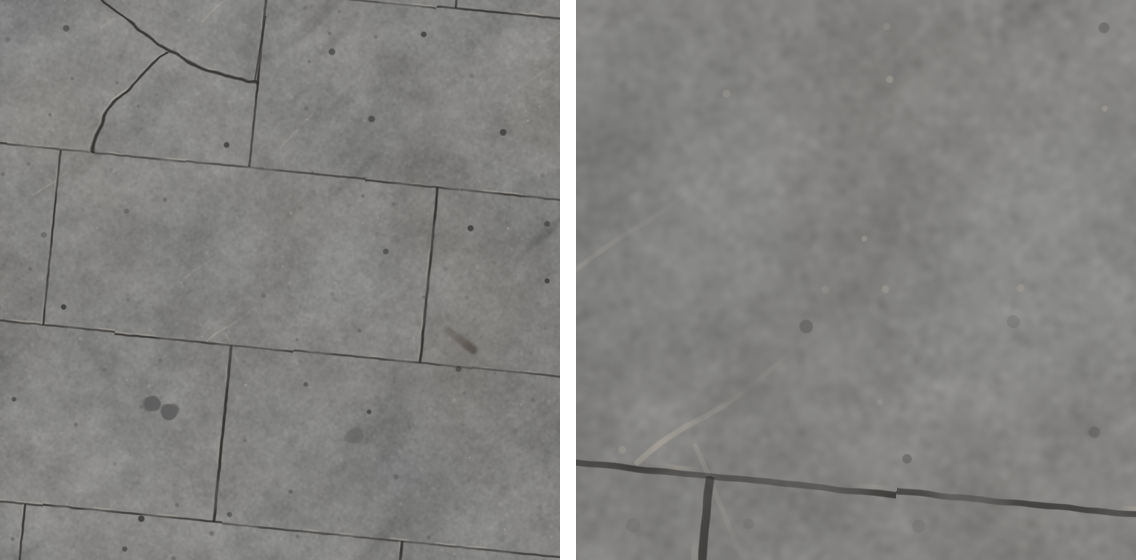
Left, the full canvas; right, a detail of the centre.
This texture is drawn by a Shadertoy shader. Its source:

```glsl
// Worn grey slate paving: staggered slabs, thin joints, a forked crack, stains and scratches.
#define SLAB_SIZE vec2(0.68, 0.3205)
#define GRID_ORIGIN vec2(0.135, -0.066)
#define TILT 0.1
#define JOINT_WIDTH 0.0018
#define MOTTLE 0.052
#define SPOT_RADIUS 0.0056
#define SCRATCH_COUNT 11
#define STONE vec3(0.500, 0.498, 0.491)
#define GROOVE vec3(0.19, 0.185, 0.18)
#define CHIP vec3(0.66, 0.635, 0.60)
#define STAIN vec3(0.355, 0.35, 0.35)

float hash(vec2 p) {
    vec3 q = fract(p.xyx * 0.1031);
    q += dot(q, q.yzx + 33.33);
    return fract((q.x + q.y) * q.z);
}

vec2 hash2(vec2 p) { return vec2(hash(p + 17.3), hash(p + 71.9)); }

// Cellular noise: soft bumps of random height, one per cell, centred on zero
float cellNoise(vec2 p) {
    vec2 cell = floor(p);
    float sum = 0.0;
    for (int j = -1; j <= 1; j++)
    for (int i = -1; i <= 1; i++) {
        vec2 c = cell + vec2(i, j);
        vec2 d = p - c - hash2(c);
        float bump = max(0.0, 1.0 - dot(d, d));
        sum += (hash(c) - 0.5) * bump * bump;
    }
    return sum;
}

float stroke(float d, float halfWidth) {
    float px = 1.0 / iResolution.y;
    return 1.0 - smoothstep(halfWidth - px, halfWidth + px, abs(d));
}

// Distance to a segment (x) and position along it (y)
vec2 segment(vec2 p, vec2 a, vec2 b) {
    vec2 ab = b - a;
    float t = clamp(dot(p - a, ab) / dot(ab, ab), 0.0, 1.0);
    return vec2(length(p - a - ab * t), t);
}

// Sparse round dots, each kept inside its own cell
float spots(vec2 p, float freq, float radius, float share) {
    vec2 cell = floor(p * freq);
    vec2 center = (cell + 0.15 + 0.7 * hash2(cell)) / freq;
    float r = radius * mix(0.65, 1.1, hash(cell + 5.0));
    float present = step(hash(cell + 9.0), share);
    return present * mix(0.35, 1.0, hash(cell + 3.0)) * stroke(length(p - center), r);
}

float blot(vec2 p, vec2 center, float radius) {
    float d = length(p - center) + 0.018 * cellNoise(p * 45.0);
    return 1.0 - smoothstep(radius - 0.003, radius + 0.003, d);
}

// Groove with chipped pale rim on its upper side
void carve(inout vec3 col, float d, float width, float strength, float chips) {
    col = mix(col, CHIP, chips * stroke(d + width * 1.7, width * 0.9));
    col = mix(col, GROOVE, strength * stroke(d, width));
}

void mainImage(out vec4 fragColor, in vec2 fragCoord) {
    vec2 p = fragCoord / iResolution.y;
    p.y = 1.0 - p.y;
    float rough = cellNoise(p * 75.0);
    float patchy = cellNoise(p * 26.0 + 40.0);

    // Slab layout: tilted brick bond, its bed joints stepping a little along the row
    vec2 q = vec2(p.x + TILT * p.y, p.y - TILT * p.x) - GRID_ORIGIN + 0.0012 * rough;
    float bed = floor(q.y / SLAB_SIZE.y + 0.5);
    vec2 run = vec2(floor(q.x * 3.1 + 0.3 * bed), bed + 4.0);
    q.y += 0.006 * (hash(run) - 0.5);
    float row = floor(q.y / SLAB_SIZE.y);
    q.x -= 0.5 * SLAB_SIZE.x * (1.0 - mod(row, 2.0));
    vec2 slab = vec2(floor(q.x / SLAB_SIZE.x), row);
    vec2 jointDist = q - SLAB_SIZE * floor(q / SLAB_SIZE + 0.5);
    float perpend = hash(vec2(floor(q.x / SLAB_SIZE.x + 0.5), row) + 21.0);

    // Stone mottling
    float tone = cellNoise(p * 4.5 + 3.0) + cellNoise(p * 13.0) + 0.8 * patchy
               + 0.7 * rough + 0.8 * cellNoise(p * 190.0);
    vec3 col = STONE + MOTTLE * tone + 0.025 * (hash(slab + 30.0) - 0.5);
    col += vec3(0.006, 0.0, -0.008) * cellNoise(p * 7.0 + 90.0);
    col -= 0.03 * smoothstep(0.85, 1.05, p.x) * p.y;

    // Dark diagonal scuffs
    vec2 diagonal = vec2(p.x - p.y, p.x + p.y);
    float scuff = cellNoise(diagonal * vec2(4.0, 26.0)) + 0.25 * patchy;
    col -= 0.075 * smoothstep(0.22, 0.6, scuff) * smoothstep(-0.1, 0.3, cellNoise(p * 4.0 + 8.0));

    // Stains, dots and pale specks
    float blots = max(blot(p, vec2(0.273, 0.721), 0.015), blot(p, vec2(0.300, 0.733), 0.014));
    blots = max(blots, 0.55 * blot(p, vec2(0.632, 0.779), 0.018));
    col = mix(col, STAIN, 0.85 * blots);
    vec2 smear = segment(p, vec2(0.80, 0.59), vec2(0.845, 0.625));
    col = mix(col, vec3(0.33, 0.30, 0.28), (0.3 + 0.5 * smear.y)
        * (1.0 - smoothstep(0.002, 0.011, smear.x + 0.006 * patchy)));
    col = mix(col, vec3(0.22), 0.9 * spots(p, 6.3, SPOT_RADIUS, 0.55));
    col = mix(col, STAIN, 0.6 * spots(p + 0.37, 17.0, 0.0042, 0.2));
    col = mix(col, CHIP, 0.6 * spots(p + 0.71, 24.0, 0.0022, 0.1));

    // Pale scratches, most rising to the right
    for (int i = 0; i < SCRATCH_COUNT; i++) {
        vec2 id = vec2(float(i), 6.0);
        vec2 start = hash2(id);
        float angle = mix(-0.9, -0.55, hash(id)) + (i % 4 == 3 ? 1.75 : 0.0);
        vec2 reach = (0.05 + 0.09 * hash(id + 2.0)) * vec2(cos(angle), sin(angle));
        vec2 s = segment(p + 0.003 * patchy, start, start + reach);
        float fade = (1.0 - s.y) * mix(0.25, 0.75, hash(id + 4.0)) * (0.8 + rough);
        col = mix(col, CHIP, clamp(fade, 0.0, 1.0) * stroke(s.x, 0.0015));
    }

    // Joints
    float wear = smoothstep(-0.3, 0.25, patchy);
    float crumbs = smoothstep(0.0, 0.3, cellNoise(p * 32.0 + 7.0));
    carve(col, jointDist.y, JOINT_WIDTH, mix(0.5, 0.95, wear) * mix(0.6, 1.0, hash(run + 8.0)), 0.6 * crumbs);
    carve(col, jointDist.x, JOINT_WIDTH * mix(0.8, 1.4, perpend), mix(0.65, 0.95, wear), 0.35 * crumbs);

    // Forked crack across the upper left slab, and a sliver by its edge
    float wobble = 0.008 * patchy + 0.003 * rough;
    float x = p.x - 0.189;
    float y = p.y - 0.0925;
    float mainCrack = (p.y - 0.8186 * x + 1.683 * x * (x - 0.113)) * 0.82 + wobble;
    float branch = (p.x - 0.302 + 1.036 * y - 3.22 * y * (y - 0.0965)) * 0.75 + wobble;
    float inMain = step(0.15, p.x) * step(p.x, 0.463) * step(p.y, 0.2);
    float inBranch = step(0.0925, p.y) * step(row, 0.0) * step(p.x, 0.32);
    carve(col, mainCrack, 0.0022, 0.9 * inMain, 0.6 * crumbs * inMain);
    carve(col, branch, 0.0024, 0.9 * inBranch, inBranch * (0.25 + 0.6 * crumbs));
    carve(col, segment(p, vec2(0.474, 0.03), vec2(0.455, 0.145)).x, 0.0014, 0.75, 0.0);

    fragColor = vec4(clamp(col, 0.0, 1.0), 1.0);
}
```
